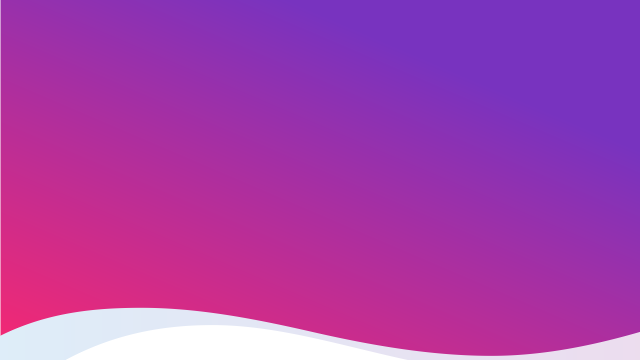
A WebGL 1 fragment shader for this background:

```glsl
precision highp float;
// Diagonal pink to violet gradient above a pale wave and a white wave.

uniform vec2 u_resolution;

// Cubic arc between two knots, each given as (x, height, slope).
float arc(float x, vec3 a, vec3 b) {
  float span = b.x - a.x;
  float t = clamp((x - a.x) / span, 0.0, 1.0);
  float s = 1.0 - t;
  return mix(a.y, b.y, t * t * (3.0 - 2.0 * t)) + span * t * s * (a.z * s - b.z * t);
}

float paleWave(float x) {
  vec3 crest = vec3(0.221, 0.145, 0.0);
  vec3 middle = vec3(0.488, 0.078, -0.407);
  vec3 trough = vec3(0.768, 0.0115, 0.0);
  if (x < crest.x) return arc(x, vec3(0.0, 0.067, 0.885), crest);
  if (x < middle.x) return arc(x, crest, middle);
  if (x < trough.x) return arc(x, middle, trough);
  return arc(x, trough, vec3(1.0, 0.078, 0.513));
}

float whiteWave(float x) {
  vec3 crest = vec3(0.332, 0.097, 0.0);
  if (x < crest.x) return arc(x, vec3(0.078, -0.025, 1.097), crest);
  return arc(x, crest, vec3(0.677, -0.014, -0.319));
}

// Coverage of the area below a height, softened over one pixel.
float below(float y, float height) {
  return clamp((height - y) * u_resolution.y + 0.5, 0.0, 1.0);
}

void main() {
  vec2 uv = gl_FragCoord.xy / u_resolution;

  // Diagonal backdrop
  float diagonal = clamp(dot(uv, vec2(0.601, 0.789)) - 0.061, 0.0, 1.0);
  vec3 color = mix(vec3(0.94, 0.16, 0.46), vec3(0.47, 0.20, 0.75), diagonal);

  // Thin light line along the left side
  float sideLine = clamp((0.001 - uv.x) * u_resolution.x + 0.5, 0.0, 1.0);
  color = mix(color, vec3(1.0), 0.8 * sideLine);

  // Waves, back to front
  vec3 paleTint = mix(vec3(0.87, 0.93, 0.975), vec3(0.925, 0.865, 0.935), uv.x);
  color = mix(color, paleTint, below(uv.y, paleWave(uv.x)));
  color = mix(color, vec3(1.0), below(uv.y, whiteWave(uv.x)));

  gl_FragColor = vec4(color, 1.0);
}
```
